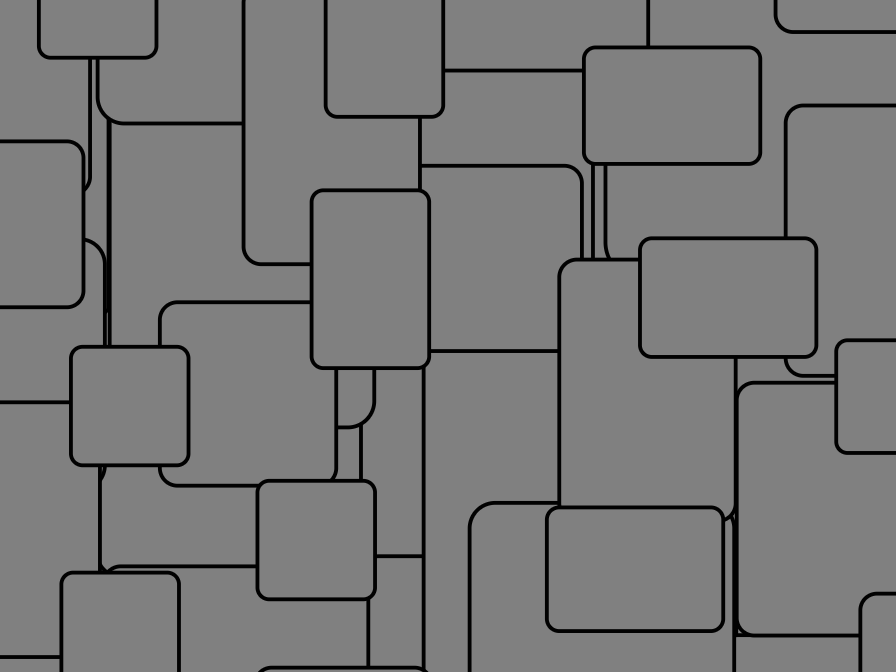
A Shadertoy shader for this pattern:

```glsl
// Overlapping rounded boxes with thin black outlines on plain grey.
// Boxes are painted back to front in size tiers, large ones first; a
// low-discrepancy sequence with hashed jitter spreads each tier evenly.

const vec3 GREY = vec3(0.502);
const vec3 INK = vec3(0.004);

const int TIERS = 3;
const int BOXES_PER_TIER = 15;
const float SMALLEST_SIDE = 0.175;   // all lengths in canvas heights
const float SIZE_STEP = 1.5;
const float CORNER_RATIO = 0.1;
const float LINE_WIDTH = 0.0057;
const float MARGIN = 0.2;
const float JITTER = 0.14;

// Integer hash: three values in 0..1 from an index and a seed.
vec3 hash3(int index, int seed) {
    uvec3 v = uvec3(index, seed, index + 7 * seed) * 1664525u + 1013904223u;
    v.x += v.y * v.z; v.y += v.z * v.x; v.z += v.x * v.y;
    v ^= v >> 16u;
    v.x += v.y * v.z; v.y += v.z * v.x; v.z += v.x * v.y;
    return vec3(v >> 8u) / 16777216.0;
}

// Signed distance to a rounded box centred on the origin.
float roundedBox(vec2 p, vec2 halfSize, float radius) {
    vec2 q = abs(p) - halfSize + radius;
    return length(max(q, 0.0)) + min(max(q.x, q.y), 0.0) - radius;
}

// Antialiased coverage of the region where the distance is negative.
float coverage(float dist, float pixel) {
    return clamp(0.5 - dist / pixel, 0.0, 1.0);
}

// Evenly scattered centre over the canvas and a margin around it.
vec2 boxCentre(int index, vec2 jitter, float aspect) {
    vec2 spread = fract(0.5 + float(index) * vec2(0.75488, 0.56984));
    vec2 centre = mix(vec2(-MARGIN), vec2(aspect, 1.0) + MARGIN, spread);
    return centre + (jitter - 0.5) * JITTER;
}

// Each side is one or two steps of the size ladder; heights vary a little.
vec2 boxSize(float tier, vec3 rnd) {
    vec2 steps = tier + step(vec2(0.5, 0.4), rnd.xy);
    vec2 size = SMALLEST_SIDE * pow(vec2(SIZE_STEP), steps);
    return size * vec2(1.0, mix(0.92, 1.06, rnd.z));
}

// Paint one filled, outlined box over the colour below it.
vec3 paintBox(vec3 below, vec2 p, vec2 size, float pixel) {
    float radius = CORNER_RATIO * min(size.x, size.y);
    float dist = roundedBox(p, 0.5 * size, radius);
    vec3 filled = mix(below, GREY, coverage(dist, pixel));
    return mix(filled, INK, coverage(abs(dist) - 0.5 * LINE_WIDTH, pixel));
}

void mainImage(out vec4 fragColor, in vec2 fragCoord) {
    float pixel = 1.0 / iResolution.y;
    float aspect = iResolution.x * pixel;
    vec2 p = fragCoord * pixel;

    vec3 color = GREY;
    for (int i = 0; i < TIERS * BOXES_PER_TIER; i++) {
        float tier = float(TIERS - 1 - i / BOXES_PER_TIER);
        vec2 centre = boxCentre(i, hash3(i, 1).xy, aspect);
        vec2 size = boxSize(tier, hash3(i, 2));
        color = paintBox(color, p - centre, size, pixel);
    }
    fragColor = vec4(color, 1.0);
}
```
